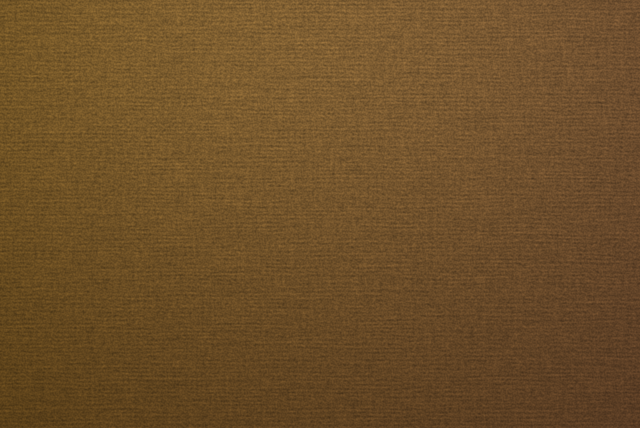
This texture is drawn by a Shadertoy shader. Its source:

```glsl
#define SHADOW_BROWN vec3(0.316, 0.212, 0.099)
#define LIT_GOLD     vec3(0.503, 0.374, 0.198)
#define LAMP_POS     vec2(0.45, 1.0)
#define LAMP_FALLOFF vec2(1.25, 1.15)
#define SIDE_TINT    vec3(0.0, -0.012, 0.045)
#define RIB_COUNT    106.0
#define RIB_DEPTH    0.042
#define STREAK_DEPTH 0.13
#define THREAD_DEPTH 0.07
#define GRAIN_DEPTH  0.25

// Unit gradient for a lattice point, from an integer hash
vec2 latticeGradient(vec2 cell) {
    uvec2 q = uvec2(ivec2(cell)) * uvec2(1597334673u, 3812015801u);
    uint h = (q.x ^ q.y) * 1597334673u;
    h = (h ^ (h >> 15)) * 2246822519u;
    h ^= h >> 13;
    float angle = float(h & 65535u) / 65536.0 * 6.28319;
    return vec2(cos(angle), sin(angle));
}

float gradientNoise(vec2 p) {
    vec2 cell = floor(p), f = p - cell;
    vec2 w = f * f * f * (f * (f * 6.0 - 15.0) + 10.0);
    vec2 e = vec2(1.0, 0.0);
    float a = dot(latticeGradient(cell), f);
    float b = dot(latticeGradient(cell + e.xy), f - e.xy);
    float c = dot(latticeGradient(cell + e.yx), f - e.yx);
    float d = dot(latticeGradient(cell + e.xx), f - e.xx);
    return mix(mix(a, b, w.x), mix(c, d, w.x), w.y);
}

// Relief of the cloth: ribs, broken streaks, faint upright threads and grain
float weave(vec2 p) {
    float waver = 0.6 * gradientNoise(p * vec2(8.0, 26.0));
    float rib = sin(6.28319 * (p.y * RIB_COUNT + waver));
    float ribStrength = 1.0 + 1.1 * gradientNoise(p * vec2(6.0, 40.0) + 40.0);

    // A slight slant keeps the lattice rows from lining up with the ribs
    vec2 slanted = p + vec2(0.0, 0.07 * p.x);
    float streak = 0.7 * gradientNoise(p * vec2(34.0, 140.0) + 11.3)
                 + 0.6 * gradientNoise(p * vec2(7.0, 118.0) + 73.7);
    float thread = gradientNoise(p * vec2(140.0, 16.0) + 27.1);

    // Turned grain, wider than tall
    vec2 turned = mat2(0.8, 0.6, -0.6, 0.8) * p;
    float grain = 0.6 * gradientNoise(slanted * vec2(105.0, 180.0) + 5.9)
                + 0.8 * gradientNoise(turned * 225.0 + 191.4);

    return RIB_DEPTH * rib * ribStrength + STREAK_DEPTH * streak
         + THREAD_DEPTH * thread + GRAIN_DEPTH * grain;
}

void mainImage(out vec4 fragColor, in vec2 fragCoord) {
    vec2 uv = fragCoord / iResolution.xy;
    vec2 p = fragCoord / iResolution.y;

    // Warm lamp above the cloth, yellower to the left
    vec2 toLamp = (uv - LAMP_POS) * LAMP_FALLOFF;
    float glow = exp(-dot(toLamp, toLamp));
    vec3 color = mix(SHADOW_BROWN, LIT_GOLD, glow);
    color += SIDE_TINT * (uv.x - 0.5);

    color *= 1.0 + weave(p);
    fragColor = vec4(clamp(color, 0.0, 1.0), 1.0);
}
```
